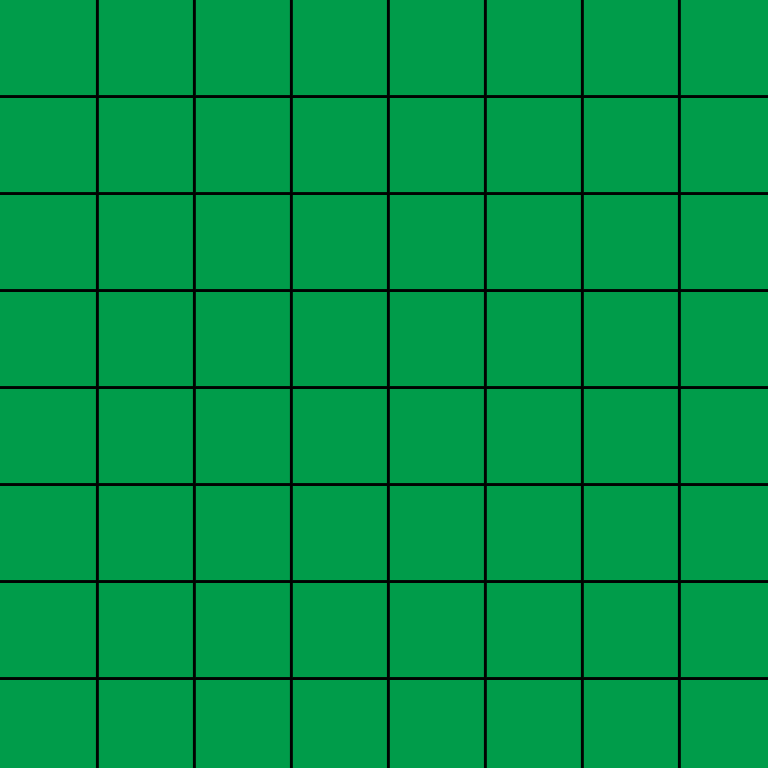
Give the GLSL for this pattern, as a Shadertoy shader.

```glsl
// Green square tiles separated by thin black grid lines.

const vec3 TILE_GREEN = vec3(0.0, 0.61, 0.29);
const vec3 LINE_BLACK = vec3(0.0, 0.008, 0.004);
const float TILE_PITCH = 0.1263;
const float LINE_WIDTH = 0.0038;
const vec2 FIRST_LINE = vec2(0.1268, 0.1257); // from the left and top edges

// Distance per axis to the nearest line; no line precedes the first one.
vec2 gridDistance(vec2 p, vec2 first, float pitch) {
    vec2 index = max(floor((p - first) / pitch + 0.5), 0.0);
    return abs(p - first - index * pitch);
}

// Antialiased coverage of a line, with a ramp one pixel wide.
vec2 lineCoverage(vec2 dist, float width, float pixel) {
    return clamp((0.5 * width - dist) / pixel + 0.5, 0.0, 1.0);
}

void mainImage(out vec4 fragColor, in vec2 fragCoord) {
    // Canvas units, measured from the top left corner
    vec2 uv = fragCoord / iResolution.xy;
    vec2 p = vec2(uv.x, 1.0 - uv.y);
    float pixel = 1.0 / min(iResolution.x, iResolution.y);

    // Union of vertical and horizontal lines
    vec2 dist = gridDistance(p, FIRST_LINE, TILE_PITCH);
    vec2 coverage = lineCoverage(dist, LINE_WIDTH, pixel);
    float grid = max(coverage.x, coverage.y);

    fragColor = vec4(mix(TILE_GREEN, LINE_BLACK, grid), 1.0);
}
```
